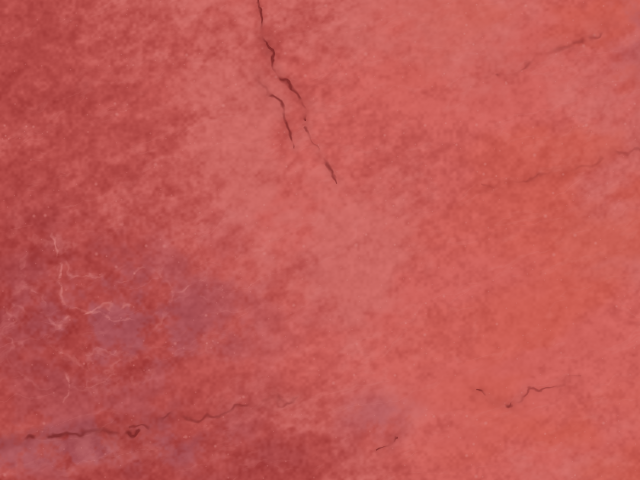
A Shadertoy shader for this texture:

```glsl
const vec3 DEEP_RED = vec3(0.635, 0.235, 0.23);
const vec3 CORAL = vec3(0.795, 0.37, 0.348);
const vec3 ROSE = vec3(0.80, 0.425, 0.405);
const vec3 ORANGE = vec3(0.80, 0.35, 0.29);
const vec3 MAUVE = vec3(0.655, 0.33, 0.365);
const vec3 PALE_PINK = vec3(0.85, 0.53, 0.51);
const vec3 CRACK_BROWN = vec3(0.45, 0.13, 0.13);

float hash(vec2 p) {
    vec3 q = fract(vec3(p.xyx) * 0.1031);
    q += dot(q, q.yzx + 33.33);
    return fract((q.x + q.y) * q.z);
}

float noise(vec2 p) {
    vec2 cell = floor(p), f = fract(p);
    f = f * f * (3.0 - 2.0 * f);
    float low = mix(hash(cell), hash(cell + vec2(1, 0)), f.x);
    float high = mix(hash(cell + vec2(0, 1)), hash(cell + 1.0), f.x);
    return mix(low, high, f.y);
}

float fbm(vec2 p) {
    float sum = 0.0, weight = 0.5;
    for (int i = 0; i < 5; i++) {
        sum += weight * noise(p);
        p = mat2(1.6, 1.2, -1.2, 1.6) * p + 17.3;
        weight *= 0.5;
    }
    return sum / 0.97;
}

vec2 rotate(vec2 p, float angle) {
    float c = cos(angle), s = sin(angle);
    return vec2(c * p.x + s * p.y, c * p.y - s * p.x);
}

float patchMask(vec2 p, vec2 centre, vec2 radius) {
    vec2 q = (p - centre) / radius;
    return exp(-dot(q, q));
}

// Broken line with a faint halo, thinning out towards both ends
float crack(vec2 p, vec2 a, vec2 b, float width) {
    vec2 ab = b - a;
    float t = clamp(dot(p - a, ab) / dot(ab, ab), 0.0, 1.0);
    float d = length(p - a - ab * t);
    float w = width * (0.5 + 2.0 * t * (1.0 - t));
    float gaps = smoothstep(0.15, 0.7, noise(p * 45.0 + a * 90.0));
    float line = 1.0 - smoothstep(0.0, w + 0.002, d);
    return line * gaps + 0.22 * exp(-d * d / (9.0 * width * width));
}

// Scattered soft specks, one candidate per grid cell
float specks(vec2 p, float scale, float share) {
    vec2 cell = floor(p * scale);
    vec2 centre = 0.3 + 0.4 * vec2(hash(cell + 3.1), hash(cell + 8.7));
    float radius = mix(0.15, 0.3, hash(cell + 5.3));
    float d = length(fract(p * scale) - centre);
    return step(hash(cell), share) * (1.0 - smoothstep(0.0, radius, d));
}

// Thin wandering lines along the middle level of a noise field
float veins(vec2 p, float scale, float width) {
    return 1.0 - smoothstep(0.0, width, abs(fbm(p * scale) - 0.5));
}

void mainImage(out vec4 fragColor, in vec2 fragCoord) {
    vec2 p = fragCoord / iResolution.y;
    vec2 wobble = vec2(fbm(p * 14.0), fbm(p * 14.0 + 40.0)) - 0.5;
    vec2 jitter = vec2(noise(p * 65.0), noise(p * 65.0 + 20.0)) - 0.5;
    vec2 bent = p + 0.05 * wobble + 0.013 * jitter;
    vec2 strata = rotate(p + 0.05 * wobble, 0.3);

    // Broad tone: deep on the left, coral on the right
    float clouds = fbm(p * 3.2 + 5.0) - 0.5;
    float layers = fbm(strata * vec2(5.0, 22.0)) - 0.5;
    float grit = fbm(rotate(p, 0.4) * vec2(32.0, 48.0)) - 0.5;
    float grain = noise(p * 150.0) + noise(rotate(p, 0.6) * 85.0) - 1.0;
    float tone = mix(0.36, 0.98, smoothstep(0.05, 0.75, p.x + 0.3 * (p.y - 0.4)));
    tone += 0.75 * clouds + 0.5 * layers + 0.3 * grit + 0.17 * grain;
    tone -= 0.5 * patchMask(bent, vec2(0.62, 0.04), vec2(0.28, 0.09));
    tone -= 0.3 * patchMask(bent, vec2(0.05, 0.36), vec2(0.12, 0.2));
    vec3 color = mix(DEEP_RED, CORAL, clamp(tone, 0.0, 1.1));

    // Rose, warm and mauve stains
    float rose = smoothstep(0.4, 0.65, fbm(p * 4.0 + 63.0) + 0.3 * grit);
    color = mix(color, ROSE, 0.65 * rose * smoothstep(0.45, 1.0, tone));
    float warm = smoothstep(0.45, 0.68, fbm(strata * vec2(4.0, 9.0) + 31.0));
    color = mix(color, ORANGE, 0.55 * warm * smoothstep(0.7, 1.2, p.x));
    float stain = patchMask(bent, vec2(0.25, 0.33), vec2(0.28, 0.16));
    stain += 1.3 * patchMask(bent, vec2(0.16, 0.07), vec2(0.32, 0.06));
    stain += 0.6 * patchMask(bent, vec2(0.79, 0.13), vec2(0.08, 0.05));
    stain += 0.5 * patchMask(bent, vec2(1.33, 0.95), vec2(0.08, 0.16));
    float mottling = smoothstep(0.32, 0.68, fbm(p * 18.0 + 9.0) + 0.12 * grain);
    color = mix(color, MAUVE, clamp(0.85 * stain * mottling, 0.0, 0.75));
    color += 0.05 * grit + 0.022 * grain;

    // Pale broken veins and specks
    float veinZone = patchMask(p, vec2(0.2, 0.36), vec2(0.25, 0.2));
    float pale = 0.35 * veinZone * veins(p, 13.0, 0.05);
    pale += 0.5 * crack(bent, vec2(0.12, 0.5), vec2(0.14, 0.17), 0.005);
    pale += 0.4 * crack(bent, vec2(0.13, 0.33), vec2(0.42, 0.41), 0.004);
    pale += 0.25 * patchMask(bent, vec2(0.22, 0.06), vec2(0.13, 0.04));
    pale += 0.12 * veins(strata * vec2(0.6, 2.0), 9.0, 0.04);
    pale *= smoothstep(-0.2, 0.15, grit);
    pale += 0.45 * specks(p, 48.0, 0.03) + 0.3 * specks(p + 7.0, 85.0, 0.05);
    color = mix(color, PALE_PINK, clamp(pale, 0.0, 0.65));

    // Main fissure with its side branch
    float dark = crack(bent, vec2(0.52, 1.02), vec2(0.555, 0.89), 0.003);
    dark += crack(bent, vec2(0.55, 0.91), vec2(0.64, 0.74), 0.005);
    dark += 0.8 * crack(bent, vec2(0.54, 0.84), vec2(0.615, 0.69), 0.005);
    dark += 0.7 * crack(bent, vec2(0.635, 0.72), vec2(0.705, 0.61), 0.004);

    // Minor fissures along the lower edge and the upper right
    dark += crack(bent, vec2(-0.03, 0.08), vec2(0.3, 0.1), 0.009);
    dark += 0.5 * crack(bent, vec2(0.28, 0.11), vec2(0.64, 0.18), 0.005);
    dark += 0.8 * crack(bent, vec2(0.99, 0.18), vec2(1.08, 0.165), 0.004);
    dark += 0.5 * crack(bent, vec2(1.07, 0.17), vec2(1.21, 0.2), 0.003);
    dark += 0.8 * crack(bent, vec2(0.8, 0.065), vec2(0.84, 0.095), 0.003);
    dark += 0.4 * crack(bent, vec2(1.04, 0.84), vec2(1.27, 0.96), 0.009);
    dark += 0.3 * crack(bent, vec2(1.02, 0.62), vec2(1.34, 0.69), 0.005);
    color = mix(color, CRACK_BROWN, clamp(0.7 * dark, 0.0, 0.75));

    fragColor = vec4(color, 1.0);
}
```
